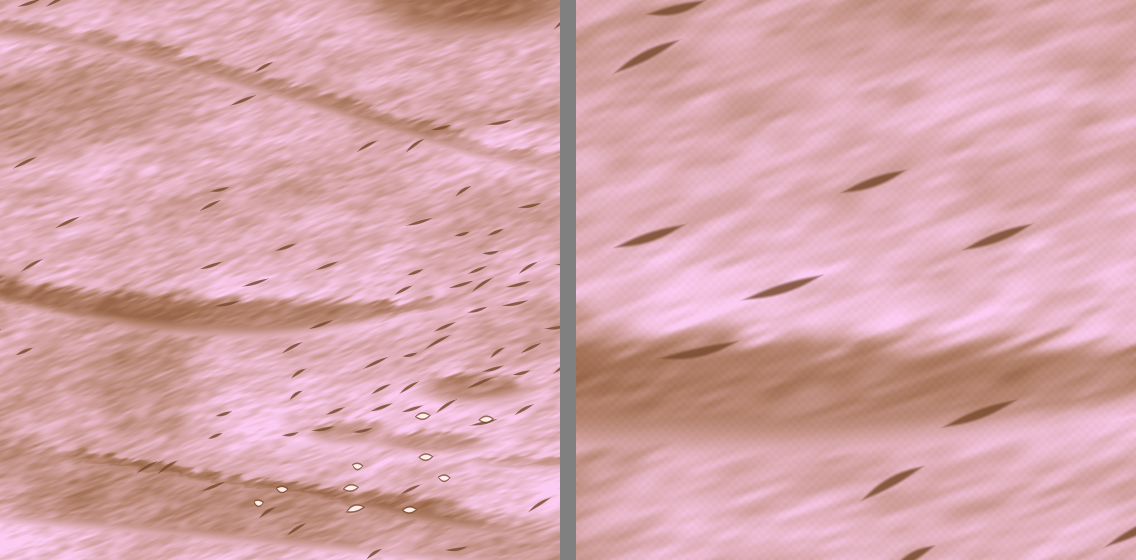
Left, the full canvas; right, a detail of the centre.
Give the GLSL for this texture, as a WebGL 2 fragment shader.

```glsl
#version 300 es
precision highp float;
// Pink fibrous sheet crossed by brown veins, with dark dashes and pale glints.
// Stretched noise makes the fibres, curved bands make the veins, and jittered
// cells scatter the dashes and glints; one tone value drives the colour ramp.

#define BASE_TONE 0.715
#define CLOUD_GAIN 0.72
#define FIBRE_GAIN 0.50
#define FIBRE_ANGLE 0.36
#define FRAY 0.030
#define WEAVE_GAIN 0.025
#define DASH_CHANCE 0.48
#define GLINT_CHANCE 0.24
#define EDGE_SOFT 0.0013

uniform vec2 u_resolution;
out vec4 outColor;

float hash(vec2 p) {
    vec3 q = fract(p.xyx * vec3(0.1031, 0.1030, 0.0973));
    q += dot(q, q.yzx + 33.33);
    return fract((q.x + q.y) * q.z);
}

float noise(vec2 p) {
    vec2 i = floor(p), f = fract(p);
    f = f * f * (3.0 - 2.0 * f);
    return mix(mix(hash(i), hash(i + vec2(1, 0)), f.x),
               mix(hash(i + vec2(0, 1)), hash(i + vec2(1, 1)), f.x), f.y);
}

float fbm(vec2 p) {
    float sum = 0.0, amp = 0.53;
    for (int i = 0; i < 4; i++) {
        sum += amp * noise(p + 40.0);
        p = p * 2.03 + 17.0;
        amp *= 0.5;
    }
    return sum;
}

vec2 turn(vec2 p, float a) {
    return vec2(cos(a) * p.x + sin(a) * p.y, cos(a) * p.y - sin(a) * p.x);
}

float blob(vec2 p, vec2 centre, vec2 radius) {
    return 1.0 - smoothstep(0.45, 1.15, length((p - centre) / radius));
}

float band(float y, float centre, float halfWidth) {
    return 1.0 - smoothstep(0.4, 1.3, abs(y - centre) / max(halfWidth, 0.001));
}

// Distance to a slightly bent sliver that tapers to both ends
float sliver(vec2 p, float halfLength, float halfWidth, float bend) {
    float s = p.x / halfLength;
    return abs(p.y + bend * (s * s - 0.4)) - halfWidth * (1.0 - s * s);
}

float fill(float d) {
    float soft = max(EDGE_SOFT, 0.7 / u_resolution.y);
    return 1.0 - smoothstep(-soft, soft, d);
}

// Nearest sliver among jittered cells; kind 0 is dashes, kind 1 is glints
float scatter(vec2 p, vec2 cell, float kind) {
    float nearest = 1.0;
    vec2 home = floor(p / cell);
    for (int j = -1; j <= 1; j++)
    for (int i = -1; i <= 1; i++) {
        vec2 id = home + vec2(i, j), seed = id + 71.0 + kind * 50.0;
        vec2 jitter = vec2(hash(seed), hash(seed + 9.3));
        vec2 c = (id + 0.15 + 0.7 * jitter) * cell;
        float cluster = smoothstep(0.38, 0.62, noise(c * 6.0 + 23.0));
        float region = smoothstep(0.1, 0.55, c.x) * (1.0 - smoothstep(0.73, 0.82, c.y));
        float chance = DASH_CHANCE * cluster * region + 0.04;
        if (kind > 0.5) chance = GLINT_CHANCE * blob(c, vec2(0.67, 0.2), vec2(0.3, 0.2));
        if (hash(seed + 31.7) > chance) continue;
        float r = hash(seed + 57.1);
        vec2 q = turn(p - c, FIBRE_ANGLE + (r - 0.45) * 0.5 - 0.3 * kind);
        float halfLength = mix(0.013 + 0.012 * jitter.y, 0.007 + 0.008 * r, kind);
        nearest = min(nearest, sliver(q, halfLength, mix(0.0026, 0.0042, kind), 0.004 * (r - 0.5)));
    }
    return nearest;
}

// Brown shading of the veins, patches and broad stained zones
float stains(vec2 p) {
    float x = p.x, y = p.y;
    float s = 0.27 * band(y, 0.952 - 0.25 * smoothstep(-0.05, 1.15, x), 0.016);
    float taper = (1.0 - smoothstep(0.45, 0.84, x)) * (0.5 + 0.5 * smoothstep(0.0, 0.35, x));
    s += 0.56 * band(y, 0.438 + 0.22 * (x - 0.45) * (x - 0.45), 0.008 + 0.026 * taper)
        * (1.0 - smoothstep(0.72, 0.86, x));
    float lower = 0.205 - 0.15 * x;
    s += 0.33 * band(y, lower, 0.009 + 0.012 * smoothstep(0.5, 0.8, x))
        * smoothstep(0.05, 0.2, x) * (1.0 - smoothstep(0.83, 0.95, x));
    float sheet = smoothstep(-0.01, 0.01, y - 0.075 + 0.09 * x);
    s += 0.2 * sheet * (1.0 - smoothstep(-0.01, 0.015, y - lower)) - 0.13 * (1.0 - sheet);
    s += 0.48 * blob(p, vec2(0.83, 1.0), vec2(0.25, 0.068));
    s += 0.46 * blob(p, vec2(0.85, 0.31), vec2(0.11, 0.027));
    s += 0.38 * blob(p, vec2(0.63, 0.235), vec2(0.09, 0.026));
    s += 0.42 * blob(p, vec2(0.78, 0.215), vec2(0.11, 0.021));
    s += 0.3 * blob(p, vec2(0.97, 0.178), vec2(0.12, 0.012));
    s += 0.19 * blob(p, vec2(0.1, 0.82), vec2(0.42, 0.11));
    s += 0.18 * blob(p, vec2(0.25, 0.31), vec2(0.12, 0.11));
    return s - 0.12 * blob(p, vec2(0.85, 0.87), vec2(0.28, 0.09));
}

void main() {
    vec2 p = gl_FragCoord.xy / u_resolution.y;

    // Fibres: two scales of noise drawn out along the grain
    vec2 grain = turn(p, FIBRE_ANGLE) + vec2(0.0, 0.016 * noise(p * 5.0));
    float fibre = 0.55 * noise(grain * vec2(24.0, 125.0) + 11.0)
                + 0.45 * noise(grain * vec2(52.0, 235.0) + 83.0);
    float cloud = fbm(turn(p, 0.12) * vec2(4.0, 10.0));
    vec2 frayed = p + FRAY * vec2(cloud - 0.5, 0.7 * (fibre - 0.5) + 0.5 * (cloud - 0.5));

    // Fine staggered weave
    float weave = sin(p.x * 1190.0) * sin(p.y * 1190.0);
    float tone = BASE_TONE + CLOUD_GAIN * (cloud - 0.5) + FIBRE_GAIN * (fibre - 0.5)
               + WEAVE_GAIN * weave - stains(frayed);
    tone = clamp(tone, 0.0, 1.02);
    vec3 color = vec3(0.60, 0.40, 0.30)
               + vec3(0.38, 0.39, 0.63) * vec3(tone, tone, pow(tone, 1.25));

    // Dark dashes, then glints with a dark rim
    vec3 umber = vec3(0.47, 0.29, 0.17);
    color = mix(color, umber, 0.85 * fill(scatter(p, vec2(0.07, 0.036), 0.0)));
    float glint = scatter(p, vec2(0.06, 0.04), 1.0);
    color = mix(color, umber, 0.75 * fill(glint - 0.0028));
    color = mix(color, vec3(1.0, 0.93, 0.92), fill(glint));
    outColor = vec4(color, 1.0);
}
```
